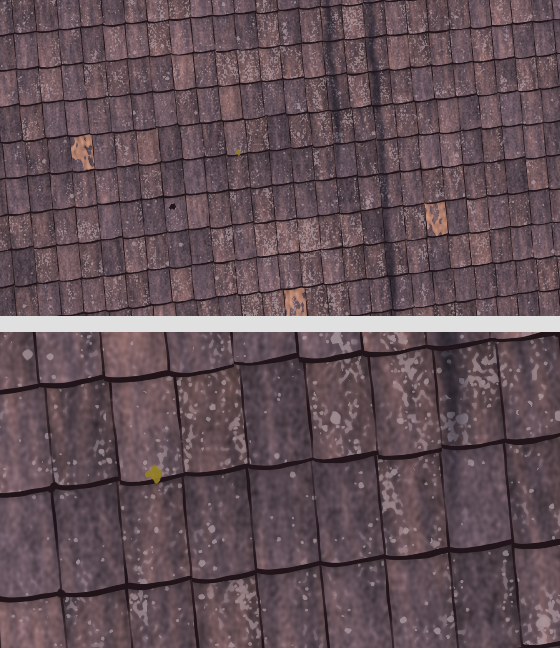
Top: the whole. Bottom: its middle third, enlarged.
Write a Shadertoy shader that draws this texture.

```glsl
#define COLUMNS 13.94      // tiles per canvas height, measured sideways
#define ROW_PITCH 0.1144   // row height at the left side
#define ROW_START 0.1065   // first row edge at the left side
#define JOINT_WIDTH 0.018  // half widths, in tile units
#define EDGE_WIDTH 0.022
#define SLATE vec3(0.362, 0.298, 0.335)
#define RUST vec3(0.445, 0.335, 0.335)
#define CLAY vec3(0.74, 0.53, 0.44)
#define LICHEN vec3(0.68, 0.61, 0.63)
#define MOSS vec3(0.58, 0.50, 0.14)
#define GAP vec3(0.13, 0.08, 0.10)

const float PI = 3.14159;

vec2 hash2(vec2 p) {
    vec3 q = fract(p.xyx * vec3(0.1031, 0.1030, 0.0973));
    q += dot(q, q.yzx + 33.33);
    return fract((q.xx + q.yz) * q.zy);
}

float gradientAt(vec2 cell, vec2 offset) {
    return dot(hash2(cell) * 2.0 - 1.0, offset);
}

float gradientNoise(vec2 p) {
    vec2 i = floor(p), f = fract(p), w = f * f * (3.0 - 2.0 * f);
    vec2 e = vec2(1.0, 0.0);
    return mix(mix(gradientAt(i, f), gradientAt(i + e, f - e), w.x),
               mix(gradientAt(i + e.yx, f - e.yx), gradientAt(i + 1.0, f - 1.0), w.x), w.y);
}

// Slanted grid whose rows and columns narrow toward the right
vec2 tileCoord(vec2 p) {
    float s = p.x - 0.095 * p.y;
    return vec2(s * COLUMNS * (1.0 + 0.026 * s) + 0.53,
                (p.y - ROW_START + 0.0865 * p.x) / (ROW_PITCH - 0.0045 * p.x) + 4.0);
}

float rowShift(float row) {
    return 0.12 * (hash2(vec2(row, 7.0)).x - 0.5);
}

float disc(float d, float radius, float soft) {
    return 1.0 - smoothstep(radius - soft, radius + soft, d);
}

// Scattered ragged spots, at most one in each cell
float spots(vec2 p, float scale, float density, float pixel) {
    vec2 g = p * scale, id = floor(g);
    vec2 h = hash2(id + scale), centre = 0.35 + 0.3 * hash2(id + 51.0);
    float wobble = 0.2 * gradientNoise(g * 3.0);
    float d = length(fract(g) - centre) + wobble;
    return step(h.x, density) * disc(d, mix(0.14, 0.32, h.y * h.y), 0.02 + pixel * scale * 0.5);
}

// Dark run-off stain along a slightly leaning line
float stain(vec2 p, float x, float fadeEnd) {
    float d = p.x - x - 0.08 * p.y + 0.016 * gradientNoise(vec2(x, p.y * 9.0));
    float patchy = 0.95 + 0.5 * gradientNoise(vec2(p.x * 30.0, p.y * 12.0));
    return patchy * exp(-d * d * 6000.0) * (1.0 - smoothstep(fadeEnd - 0.25, fadeEnd, p.y));
}

void mainImage(out vec4 fragColor, in vec2 fragCoord) {
    float pixel = 1.0 / iResolution.y;
    vec2 p = vec2(fragCoord.x, iResolution.y - fragCoord.y) * pixel;
    vec2 t = tileCoord(p), aa = vec2(COLUMNS, 1.0 / ROW_PITCH) * pixel * 0.6;

    // Slightly bowed lower edges, each tile a little out of line
    float edge = floor(t.y + 0.5);
    float upperX = t.x + rowShift(edge - 1.0), across = fract(upperX);
    vec2 sag = hash2(vec2(floor(upperX), edge));
    t.y -= 0.035 * sin(PI * pow(across, 0.7)) + 0.04 * (sag.x - 0.5) + 0.03 * (sag.y - 0.5) * across;
    t.y += 0.012 * gradientNoise(p * 60.0);
    float edgeDist = abs(t.y - 0.015 - edge);
    t.x += rowShift(floor(t.y)) + 0.02 * gradientNoise(p * 40.0 + 9.0);
    vec2 id = floor(t), f = fract(t), variation = hash2(id);
    float jointDist = abs(t.x - floor(t.x + 0.5));

    // Weathered body
    float streak = gradientNoise(vec2(t.x * 5.0, t.y * 1.2) + variation * 30.0);
    float mottle = gradientNoise(p * vec2(95.0, 50.0));
    float grain = gradientNoise(p * vec2(190.0, 150.0));
    float broad = gradientNoise(p * 3.0 + 4.0);
    float wide = gradientNoise(p * 1.4 + 11.0);
    float middle = exp(-pow((p.x - 0.98) / 0.42, 2.0));
    float rust = 0.25 + 1.0 * streak + 0.5 * broad + 0.6 * (variation.x - 0.5) + 0.12 * middle;
    rust += 0.4 * step(0.95, variation.y);
    vec3 color = mix(SLATE, RUST, clamp(rust, 0.0, 1.0));
    float light = 1.0 + 0.24 * (variation.y - 0.5) + 0.26 * streak + 0.28 * mottle + 0.34 * grain;
    light += 0.16 * broad + 0.16 * wide + 0.05 * middle;
    light += 0.06 * cos(2.0 * PI * (f.x - 0.4)) + 0.07 * smoothstep(0.6, 0.95, f.y);
    color *= light;

    // Lichen in vertical drifts, thickest in the central columns
    float drift = gradientNoise(vec2(t.x * 2.3, t.y * 1.7) + 60.0);
    float cover = 0.04 + 0.13 * middle + 0.2 * broad + 0.6 * drift + 0.25 * (variation.x - 0.5);
    cover = clamp(cover, 0.015, 0.5);
    float crust = smoothstep(0.16, 0.34, 0.6 * mottle + grain + cover - 0.2) * min(cover * 1.7, 0.6);
    float lichen = max(crust, 0.75 * spots(p, 46.0, cover * 0.3, pixel));
    lichen = max(lichen, 0.75 * spots(p, 84.0, cover * 0.6, pixel));
    lichen = max(lichen, 0.7 * spots(p, 135.0, cover * 0.9, pixel));
    color = mix(color, LICHEN, lichen);

    // Flaked tiles with bare clay
    vec2 flaked[3] = vec2[3](vec2(0.273, 0.475), vec2(1.37, 0.671), vec2(0.944, 0.944));
    for (int i = 0; i < 3; i++) {
        vec2 c = tileCoord(flaked[i]);
        c.x += rowShift(floor(c.y));
        float same = step(length(floor(c) - id), 0.5);
        float flake = gradientNoise(f * 3.0 + float(i) * 9.0) + 0.35 * (f.x - f.y) + 0.5 * mottle + 0.05;
        color = mix(color, CLAY * (1.0 + 0.4 * mottle), same * 0.85 * smoothstep(-0.05, 0.03, flake));
    }

    // Stains, shade under each overlap, gaps and notches
    float wet = max(stain(p, 1.035, 0.62), stain(p, 1.17, 1.3));
    color *= mix(vec3(1.0), vec3(0.52, 0.56, 0.63), clamp(wet, 0.0, 1.0));
    color *= 1.0 - 0.34 * exp(-f.y * 16.0) - 0.1 * exp(-(1.0 - f.x) * 14.0);
    float worn = gradientNoise(vec2(t.x * 1.5, t.y * 2.5) + 20.0);
    float joint = disc(jointDist, JOINT_WIDTH * (1.0 + worn), aa.x) * clamp(0.85 + 1.2 * worn, 0.3, 1.0);
    float lip = disc(edgeDist, EDGE_WIDTH * (1.0 + worn), aa.y);
    float notch = disc(length(vec2(jointDist / COLUMNS, edgeDist * ROW_PITCH)), 0.005, pixel);
    notch *= step(0.82, hash2(vec2(floor(t.x + 0.5), edge) + 90.0).x);
    color = mix(color, GAP, clamp(max(max(joint, lip), notch), 0.0, 1.0));

    // A tuft of moss and a dark hole
    float ragged = 0.012 * mottle + 0.008 * grain;
    color = mix(color, MOSS, 0.9 * disc(length(p - vec2(0.755, 0.481)) + ragged, 0.008, pixel));
    color = mix(color, GAP, disc(length(p - vec2(0.544, 0.655)) + ragged, 0.009, pixel));
    fragColor = vec4(clamp(color, 0.0, 1.0), 1.0);
}
```
